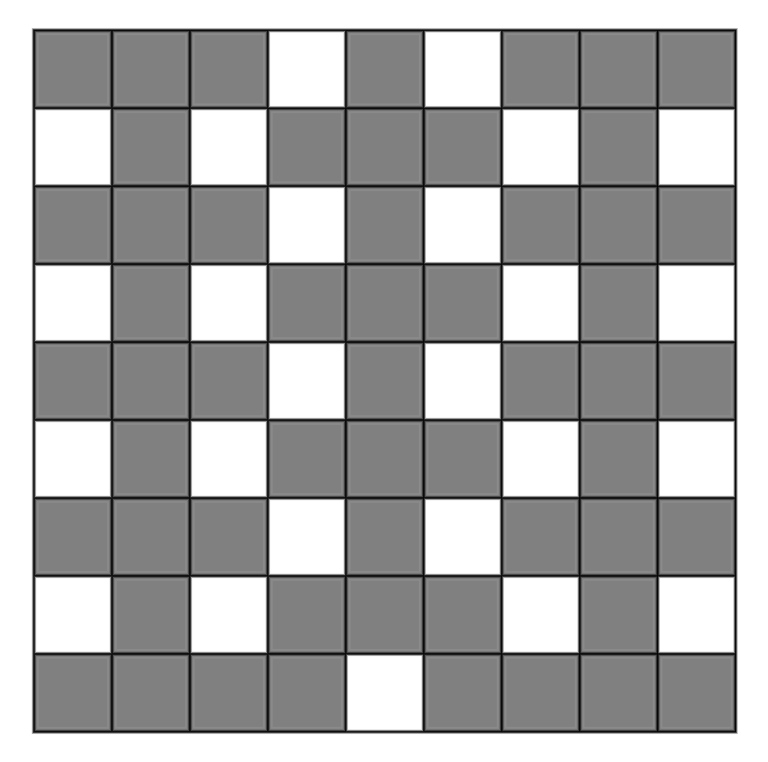
Give the GLSL for this pattern, as a Shadertoy shader.

```glsl
#define CELLS 9.0               // cells across and down
#define PITCH 0.1023            // cell size, in canvas heights
#define ORIGIN vec2(0.0446, 0.0396)
#define HALF_LINE 0.0017
#define SOFTNESS 0.0021
#define GREY vec3(0.502)
#define WHITE vec3(1.0)
#define INK vec3(0.0)
#define RIM_LIGHT 0.045         // faint brightening beside each line
#define RIM_OFFSET 0.0052

// 1 where a cell is white; columns mirror about the centre
float whiteCell(vec2 cell) {
    float column = abs(cell.x - floor(CELLS * 0.5));
    if (cell.y < 0.5) return float(column < 0.5);
    bool oddRow = mod(cell.y, 2.0) > 0.5;
    bool evenColumn = mod(column, 2.0) < 0.5;
    return float(oddRow ? evenColumn && column > 0.5 : abs(column - 1.0) < 0.5);
}

// Distance to the nearest grid line, with square outer corners
float gridDistance(vec2 grid, vec2 outside) {
    vec2 nearest = clamp(floor(grid + 0.5), 0.0, CELLS);
    vec2 offset = abs(grid - nearest) * PITCH;
    return min(max(offset.x, outside.y), max(offset.y, outside.x));
}

void mainImage(out vec4 fragColor, in vec2 fragCoord) {
    vec2 grid = (fragCoord / iResolution.y - ORIGIN) / PITCH;
    vec2 outside = max(abs(grid - 0.5 * CELLS) - 0.5 * CELLS, 0.0) * PITCH;
    float lineDistance = gridDistance(grid, outside);

    // Cell fill, white beyond the board
    bool onBoard = max(outside.x, outside.y) <= 0.0;
    vec3 color = onBoard ? mix(GREY, WHITE, whiteCell(floor(grid))) : WHITE;

    // Rim light beside the lines
    float rim = 1.0 - smoothstep(0.0, SOFTNESS, abs(lineDistance - RIM_OFFSET));
    color = min(color + RIM_LIGHT * rim, 1.0);

    // Ruled lines
    float blur = max(SOFTNESS, 0.7 / iResolution.y);
    float ink = 1.0 - smoothstep(HALF_LINE - blur, HALF_LINE + blur, lineDistance);
    fragColor = vec4(mix(color, INK, ink), 1.0);
}
```
